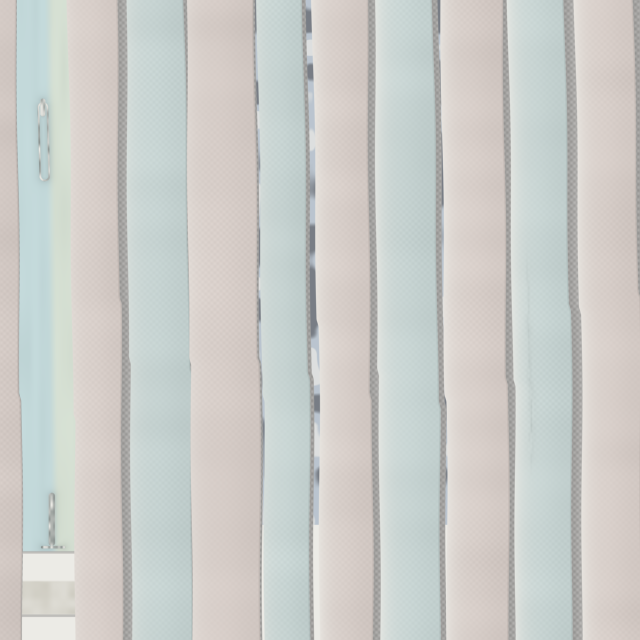
A Shadertoy shader for this pattern:

```glsl
// Vertical fabric blinds: alternating pink and aqua slats, slightly bent,
// over a window. Slats are painted left to right in a loop, each with a shaded
// strip behind its right edge; one missing slat reveals the sash and handle.
#define PITCH 0.099
#define FIRST_LEFT 0.104
#define BOW 0.014
#define PINK_WIDTH 0.0945
#define AQUA_WIDTH 0.0885
#define LEAN 0.009
#define WEAVE_COUNT 105.0
#define SILL 0.82
#define PINK vec3(0.838, 0.800, 0.780)
#define AQUA vec3(0.772, 0.825, 0.820)
#define PALE vec3(0.925, 0.920, 0.900)
#define SHADE vec3(0.625, 0.620, 0.612)

const float PI = 3.14159265;

float hash(vec2 p) {
    vec3 q = fract(p.xyx * 0.1031);
    q += dot(q, q.yzx + 33.33);
    return fract((q.x + q.y) * q.z);
}

float noise(vec2 p) {
    vec2 c = floor(p), f = fract(p);
    f = f * f * (3.0 - 2.0 * f);
    return mix(mix(hash(c), hash(c + vec2(1, 0)), f.x),
               mix(hash(c + vec2(0, 1)), hash(c + vec2(1, 1)), f.x), f.y);
}

float segment(vec2 p, vec2 a, vec2 b) {
    vec2 d = b - a;
    return length(p - a - d * clamp(dot(p - a, d) / dot(d, d), 0.0, 1.0));
}

// Soft coverage of the span between two edges
float span(float x, float a, float b, float aa) {
    return smoothstep(a - aa, a + aa, x) * (1.0 - smoothstep(b - aa, b + aa, x));
}

// Sideways drift of one edge: lean, bend and a small kink
float drift(float seed, float t) {
    float h = hash(vec2(seed, 4.7));
    float kink = 0.45 + 0.2 * hash(vec2(seed, 9.1));
    return LEAN * (0.6 + 0.5 * h) * t + 0.004 * h * sin(PI * t)
         + 0.0012 * (sin(15.0 * t + 6.0 * h) - sin(6.0 * h))
         + 0.003 * smoothstep(kink, kink + 0.015, t);
}

float weave(vec2 p) {
    return sin(2.0 * PI * WEAVE_COUNT * p.x) * sin(2.0 * PI * WEAVE_COUNT * p.y);
}

// Blurred blocks outdoors, above a white sill
vec3 outdoors(vec2 p, float aa) {
    float n = noise(vec2(p.x * 35.0, p.y * 27.0));
    vec3 c = mix(vec3(0.47, 0.49, 0.52), vec3(0.73, 0.77, 0.81), smoothstep(0.3, 0.48, n));
    c = mix(c, PALE, 0.7 * smoothstep(0.72, 0.8, n));
    return mix(c, PALE, smoothstep(SILL - aa, SILL + aa, p.y));
}

// Painted sash with a handle, a latch and a stained sill
vec3 sash(vec2 p, float aa) {
    vec3 c = mix(vec3(0.76, 0.845, 0.85), vec3(0.83, 0.87, 0.82),
                 smoothstep(0.068, 0.084, p.x - 0.012 * p.y));
    c += 0.03 * (noise(p * vec2(90.0, 9.0)) - 0.5);
    float handle = abs(segment(p, vec2(0.067, 0.168), vec2(0.070, 0.275)) - 0.007) - 0.0014;
    handle = min(handle, segment(p, vec2(0.067, 0.158), vec2(0.067, 0.178)) - 0.004);
    float latch = segment(p, vec2(0.081, 0.775), vec2(0.081, 0.848)) - 0.005;
    latch = min(latch, segment(p, vec2(0.066, 0.855), vec2(0.100, 0.855)) - 0.002);
    float metal = min(handle, latch);
    vec3 steel = mix(vec3(0.53, 0.56, 0.55), PALE, noise(p * vec2(260.0, 90.0)));
    c *= 1.0 - 0.08 * exp(-max(metal, 0.0) * 200.0);
    c = mix(c, steel, 1.0 - smoothstep(-aa, aa, metal));
    c = mix(c, PALE, smoothstep(0.862 - aa, 0.862 + aa, p.y));
    float stain = span(p.y, 0.908, 0.960, 0.002);
    c = mix(c, vec3(0.81, 0.80, 0.76), stain * (0.5 + 0.5 * noise(p * 70.0)));
    float seams = span(p.y, 0.861, 0.865, aa) + span(p.y, 0.960, 0.964, aa);
    return mix(c, SHADE, 0.6 * seams);
}

void mainImage(out vec4 fragColor, in vec2 fragCoord) {
    vec2 p = fragCoord / iResolution.xy;
    p.y = 1.0 - p.y;
    float aa = 0.8 / min(iResolution.x, iResolution.y);
    vec3 color = p.x < 0.15 ? sash(p, aa) : outdoors(p, aa);

    for (int k = -1; k < 10; k++) {
        if (k == 0) continue;
        float i = float(k);
        bool pink = (k & 1) != 0;
        bool narrow = k == 4;
        // Layout: bowed spacing, with widths that settle along the row
        float left = FIRST_LEFT + PITCH * (i - 1.0) - BOW * sin(PI * max(i - 1.0, 0.0) / 8.0);
        float width = (pink ? PINK_WIDTH : AQUA_WIDTH)
                    - 0.015 * exp(0.25 - 0.25 * i) * sin(0.5 * PI * i);
        if (narrow) { left += 0.012; width -= 0.017; }
        float right = left + width + drift(i + 0.5, p.y);
        left += drift(i, p.y);

        // Shaded mesh behind the right edge, thin where the gap is open
        float strip = k < 0 ? 0.001 : k == 3 ? 0.003 : narrow ? 0.006 : k == 6 ? 0.009 : 0.024;
        vec3 mesh = SHADE + 0.045 * weave(p) + 0.07 * smoothstep(0.0, 0.02, p.x - right);
        color = mix(color, mesh, span(p.x, right - 0.003, right + strip, aa));

        // Cloth: soft bands, weave, light on the left, shade on the right
        float across = p.x - left;
        vec3 cloth = pink ? PINK : AQUA;
        cloth += 0.025 * (noise(vec2(p.x * 4.0 + i * 7.0, p.y * 24.0)) - 0.5);
        cloth += 0.02 * (noise(vec2(i * 3.7, p.y * 3.0)) - 0.5);
        float moire = 0.3 + 0.7 * noise(vec2(i * 5.3, p.y * 8.0));
        cloth += 0.016 * moire * weave(p);
        float glow = k >= 5 ? 0.75 : 0.4;
        cloth = mix(cloth, PALE, glow * exp(-max(across, 0.0) / 0.018));
        cloth -= 0.025 * smoothstep(0.4, 1.0, across / (right - left));
        cloth -= 0.05 * span(p.x, right - 0.002, right, aa);
        // Faint scuff on one slat
        float scuff = k == 8 ? span(p.y, 0.42, 0.72, 0.05) * exp(-abs(across - 0.025) * 250.0) : 0.0;
        cloth -= 0.06 * scuff * noise(p * vec2(300.0, 60.0));
        color = mix(color, cloth, span(p.x, left, right, aa));
    }
    fragColor = vec4(clamp(color, 0.0, 1.0), 1.0);
}
```
